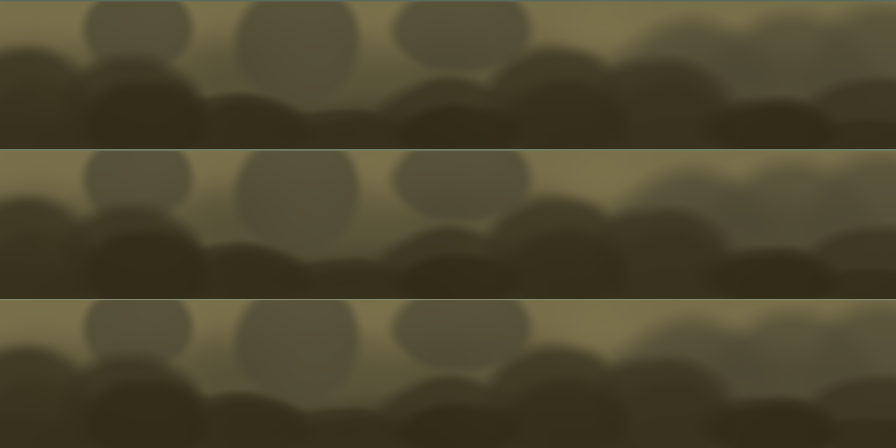
A Shadertoy shader for this background:

```glsl
// Three stacked bands, each the same hazy woodland: pale sky, soft grey-olive
// crowns and dark overlapping undergrowth, with a thin pale line on top.
// Loops of blurred ellipses are layered over a gradient and bent by noise.

#define BANDS 3.0
#define BAND_WIDTH 6.0
#define LINE_WIDTH 0.010
#define WARP 0.045
#define SKY vec3(0.47, 0.435, 0.29)
#define HAZE vec3(0.35, 0.325, 0.22)
#define CROWN vec3(0.315, 0.295, 0.21)
#define BUSH vec3(0.225, 0.20, 0.125)
#define SHADE vec3(0.19, 0.162, 0.085)
#define LINE_PALE vec3(0.51, 0.54, 0.43)
#define LINE_TEAL vec3(0.36, 0.41, 0.35)

vec2 hashGradient(vec2 cell) {
    vec2 h = vec2(dot(cell, vec2(127.1, 311.7)), dot(cell, vec2(269.5, 183.3)));
    return 2.0 * fract(sin(h) * 43758.55) - 1.0;
}

float gradientNoise(vec2 p) {
    vec2 i = floor(p), f = p - i;
    vec2 u = f * f * f * (f * (f * 6.0 - 15.0) + 10.0);
    vec2 e = vec2(0.0, 1.0);
    float a = dot(hashGradient(i), f);
    float b = dot(hashGradient(i + e.yx), f - e.yx);
    float c = dot(hashGradient(i + e.xy), f - e.xy);
    float d = dot(hashGradient(i + e.yy), f - e.yy);
    return mix(mix(a, b, u.x), mix(c, d, u.x), u.y);
}

// Coverage of an ellipse whose rim is blurred by a share of its radius
float softEllipse(vec2 p, vec2 centre, vec2 radius, float blur) {
    return 1.0 - smoothstep(1.0 - blur, 1.0 + blur, length((p - centre) / radius));
}

vec3 woodland(vec2 p) {
    float tone = gradientNoise(p * vec2(1.6, 2.4) + 7.0);
    vec2 q = p + WARP * vec2(gradientNoise(p * 2.7), gradientNoise(p * 2.7 + 19.0));

    // Sky sinking into haze, then into shade at the foot
    vec3 color = mix(HAZE, SKY, smoothstep(0.42, 0.88, q.y + 0.12 * tone));
    color = mix(color, BUSH, 0.85 * smoothstep(0.42, 0.08, q.y));

    // Broad distant thicket on the right
    for (float i = 0.0; i < 3.0; i++) {
        vec2 centre = vec2(4.65 + 0.65 * i, 0.36 + 0.05 * i);
        color = mix(color, CROWN * 0.97, 0.72 * softEllipse(q, centre, vec2(0.55, 0.49), 0.22));
    }

    // Tall rounded crowns, the middle one largest
    for (float i = 0.0; i < 3.0; i++) {
        float swell = sin(1.5708 * i);
        vec2 centre = vec2(0.91 + 1.09 * i, 0.80 - 0.10 * swell);
        vec2 radius = vec2(0.37 + 0.05 * i, 0.28 + 0.12 * swell);
        color = mix(color, CROWN, 0.85 * softEllipse(q, centre, radius, 0.14));
    }

    // Undergrowth rising and falling in a long wave
    for (float i = 0.0; i < 9.0; i++) {
        float height = 0.48 + 0.22 * cos(1.28 * (i - 0.35)) + 0.19 * smoothstep(7.0, 8.0, i);
        vec2 centre = vec2(0.17 + 0.71 * i, 0.38 * height);
        vec2 radius = vec2(0.47, 0.62 * height);
        color = mix(color, BUSH, 0.78 * softEllipse(q, centre, radius, 0.17));
    }

    // Darkest cores, lower and of uneven strength
    for (float i = 0.0; i < 9.0; i++) {
        float height = 0.32 + 0.13 * cos(1.28 * (i - 0.6));
        vec2 centre = vec2(0.27 + 0.70 * i, 0.4 * height);
        float strength = 0.55 + 0.25 * sin(2.1 * i - 1.0);
        color = mix(color, SHADE, strength * softEllipse(q, centre, vec2(0.40, 0.68 * height), 0.24));
    }
    return color * (1.0 + 0.06 * tone);
}

void mainImage(out vec4 fragColor, in vec2 fragCoord) {
    vec2 uv = fragCoord / iResolution.xy;
    float band = floor(uv.y * BANDS);
    vec2 p = vec2(uv.x * BAND_WIDTH, fract(uv.y * BANDS));
    vec3 color = woodland(p);

    // Thin line on the upper rim, cooler from band to band
    float pixel = BANDS / iResolution.y;
    float rim = 1.0 - smoothstep(LINE_WIDTH - 0.5 * pixel, LINE_WIDTH + 0.5 * pixel, 1.0 - p.y);
    color = mix(color, mix(LINE_PALE, LINE_TEAL, band / (BANDS - 1.0)), rim);
    fragColor = vec4(color, 1.0);
}
```
